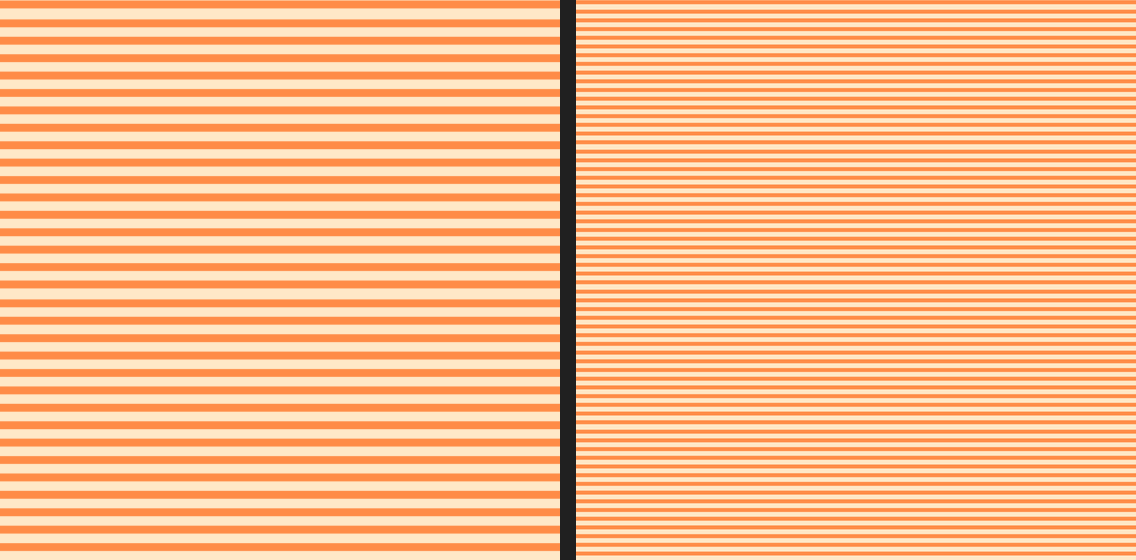
Left: one tile. Right: repeated 2 by 2.
A WebGL 2 fragment shader for this pattern:

```glsl
#version 300 es
precision highp float;

uniform vec2 u_resolution;
out vec4 fragColor;

const vec3 CREAM = vec3(1.0, 0.91, 0.78);
const vec3 ORANGE = vec3(1.0, 0.55, 0.28);

const float STRIPES = 32.0;
const float STRIPE_WIDTH = 0.45;    // share of one repeat
const float FIRST_CENTER = 0.25;    // measured from the top of a repeat
const float DRIFT_PERIOD = 16.0;    // stripes per drift cycle
const float DRIFT_AMOUNT = 0.083;   // share of one repeat
const float EDGE_SOFTNESS = 0.07;   // share of one repeat

// Spacing unevenness: jumps once per cycle, then eases back
float stripeDrift(float index, float period, float amount) {
    return amount * (1.0 - fract((index - 1.0) / period));
}

// Linear coverage of a band around center
float bandCoverage(float position, float center, float width, float softness) {
    float signedDistance = abs(position - center) - 0.5 * width;
    return clamp(0.5 - signedDistance / softness, 0.0, 1.0);
}

void main() {
    vec2 uv = gl_FragCoord.xy / u_resolution;

    // Stripe rows, counted downward
    float row = (1.0 - uv.y) * STRIPES;
    float index = floor(row);
    float center = FIRST_CENTER + stripeDrift(index, DRIFT_PERIOD, DRIFT_AMOUNT);

    // Edges stay soft, and never narrower than one pixel
    float softness = max(EDGE_SOFTNESS, STRIPES / u_resolution.y);
    float stripe = bandCoverage(fract(row), center, STRIPE_WIDTH, softness);

    fragColor = vec4(mix(CREAM, ORANGE, stripe), 1.0);
}
```
